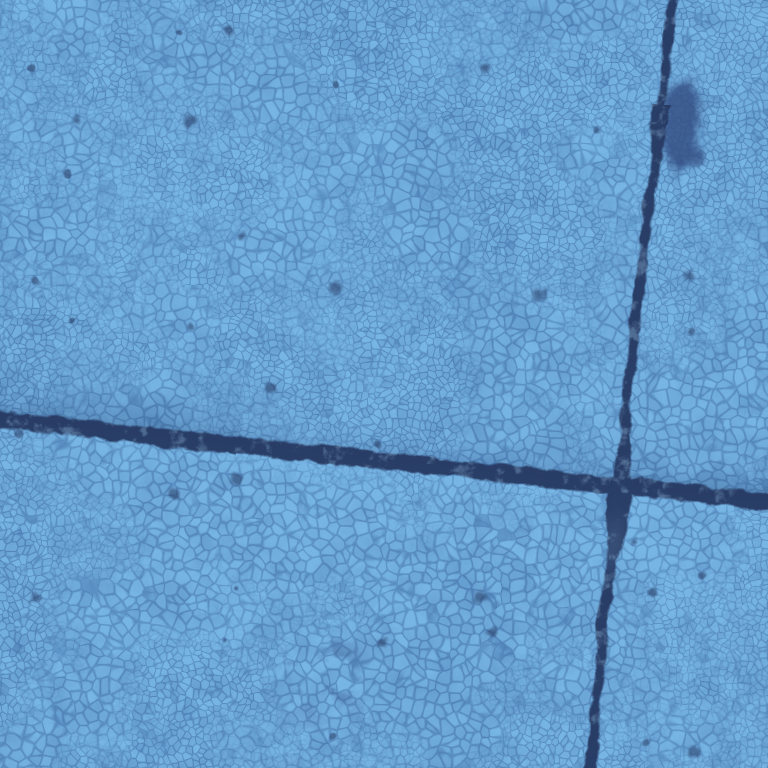
Reproduce this texture procedurally as a Shadertoy shader.

```glsl
// Blue granular paving slabs meeting at one slightly tilted cross of dark joints.
// Two scales of Voronoi grains form the stone; noise frays the joints and adds
// pits, soft shading beside the joints and a damp stain.

#define PITCH 1.0
#define TILT 0.107
#define CROSSING vec2(0.806, 0.367)
#define FINE_GRAINS 108.0
#define COARSE_GRAINS 70.0
#define BED_HALF_WIDTH 0.0112
#define CROSS_HALF_WIDTH 0.0062
#define PIT_CHANCE 0.13
#define LIGHT_STONE vec3(0.465, 0.71, 0.895)
#define GRAIN_EDGE vec3(0.30, 0.49, 0.70)
#define JOINT_DARK vec3(0.15, 0.225, 0.385)
#define JOINT_DUST vec3(0.36, 0.48, 0.62)

float hash(vec2 p) {
    return fract(sin(dot(p, vec2(127.1, 311.7))) * 43758.5);
}

vec2 hash2(vec2 p) {
    return vec2(hash(p), hash(p + 57.3));
}

float noise(vec2 p) {
    vec2 i = floor(p), f = fract(p);
    f = f * f * (3.0 - 2.0 * f);
    return mix(mix(hash(i), hash(i + vec2(1, 0)), f.x),
               mix(hash(i + vec2(0, 1)), hash(i + vec2(1, 1)), f.x), f.y);
}

float fbm(vec2 p) {
    float sum = 0.0, amp = 0.533;
    for (int i = 0; i < 4; i++) {
        sum += amp * noise(p);
        p = p * 2.03 + 17.1;
        amp *= 0.5;
    }
    return sum;
}

// Voronoi grains: x = gap to the nearest border, y = random value of the grain
vec2 grains(vec2 p) {
    vec2 cell = floor(p);
    float nearest = 9.0, second = 9.0, id = 0.0;
    for (int y = -1; y <= 1; y++)
    for (int x = -1; x <= 1; x++) {
        vec2 c = cell + vec2(x, y);
        float d = length(c + hash2(c) - p);
        if (d < nearest) {
            second = nearest;
            nearest = d;
            id = hash(c + 9.7);
        } else second = min(second, d);
    }
    return vec2(second - nearest, id);
}

float grainTone(vec2 p) {
    vec2 g = grains(p);
    return 0.56 * smoothstep(0.0, 0.32, g.x) + 0.30 * (g.y - 0.5);
}

// Small dark pits, at most one in each cell
float pits(vec2 p) {
    vec2 cell = floor(p);
    vec2 centre = 0.25 + 0.5 * hash2(cell + 3.1);
    float radius = mix(0.06, 0.15, hash(cell + 8.2));
    float d = length(fract(p) - centre) + 0.10 * (noise(p * 9.0) - 0.5);
    return step(1.0 - PIT_CHANCE, hash(cell + 21.4)) * (1.0 - smoothstep(0.3 * radius, 1.3 * radius, d));
}

float bump(float x, float width) {
    return exp(-x * x / (width * width));
}

void mainImage(out vec4 fragColor, in vec2 fragCoord) {
    vec2 uv = fragCoord / iResolution.y;
    float soft = max(0.0022, 1.0 / iResolution.y);

    // Slab frame, wrapped so that the joints lie on its axes
    vec2 p = uv - CROSSING;
    float c = cos(TILT), s = sin(TILT);
    vec2 q = vec2(c * p.x - s * p.y, s * p.x + c * p.y);
    q -= PITCH * round(q / PITCH);

    // Stone: bent grains of two sizes, patchy brightness
    vec2 bend = 0.009 * (vec2(noise(uv * 45.0), noise(uv * 45.0 + 31.0)) - 0.5);
    float coarse = smoothstep(0.35, 0.65, fbm(uv * 9.0 + 4.0) + 0.12 * (0.4 - uv.y));
    float tone = mix(grainTone((uv + bend) * FINE_GRAINS), grainTone((uv - bend) * COARSE_GRAINS), coarse);
    tone += 0.29 + 0.38 * (fbm(uv * 38.0) - 0.5) + 0.22 * (fbm(uv * 5.0) - 0.5);

    // Shade above the bed joint, bright lip below it
    float above = smoothstep(-0.004, 0.004, q.y);
    float shade = above * exp(-max(q.y, 0.0) / 0.026) * mix(0.55, 0.95, smoothstep(0.0, 0.06, q.x));
    tone += 0.22 * (1.0 - above) * exp(min(q.y, 0.0) / 0.022);
    vec3 color = mix(GRAIN_EDGE, LIGHT_STONE, clamp(tone - 0.5 * shade, 0.0, 1.0));
    color = mix(color, GRAIN_EDGE * 0.8, 0.35 * shade);

    // Pits, a loose dark cluster and the damp stain beside the cross joint
    color = mix(color, JOINT_DARK, 0.55 * pits(uv * 15.0));
    float cluster = bump(length(uv - vec2(0.42, 0.12)), 0.05) * smoothstep(0.48, 0.72, fbm(uv * 32.0));
    float stain = length((uv - vec2(0.888, 0.835)) / vec2(0.027, 0.058)) + 1.5 * (fbm(uv * 34.0) - 0.5);
    color = mix(color, JOINT_DARK * 1.3, max(0.6 * cluster, 0.8 * (1.0 - smoothstep(0.45, 1.25, stain))));

    // Frayed joints; the cross joint swells near the stain and the crossing
    float fray = 0.010 * (fbm(uv * 55.0) - 0.5);
    float wander = 0.007 * (noise(vec2(q.y * 17.0, 2.0)) - 0.5);
    float swell = 0.007 * bump(q.y - 0.495, 0.05) + 0.011 * bump(q.y + 0.02, 0.045);
    float bed = abs(q.y + 0.004 * (noise(vec2(q.x * 14.0, 6.0)) - 0.5)) - BED_HALF_WIDTH;
    float crossJoint = abs(q.x + wander) - CROSS_HALF_WIDTH - swell;
    float joint = 1.0 - smoothstep(-soft, soft, min(bed, crossJoint) + fray);
    float dust = smoothstep(0.53, 0.82, fbm(uv * 80.0 + 12.0));
    dust += 0.35 * bump(length((q - vec2(0.0, -0.075)) / vec2(1.0, 2.0)), 0.018);
    color = mix(color, mix(JOINT_DARK, JOINT_DUST, min(0.75 * dust, 1.0)), 0.96 * joint);

    fragColor = vec4(color, 1.0);
}
```
